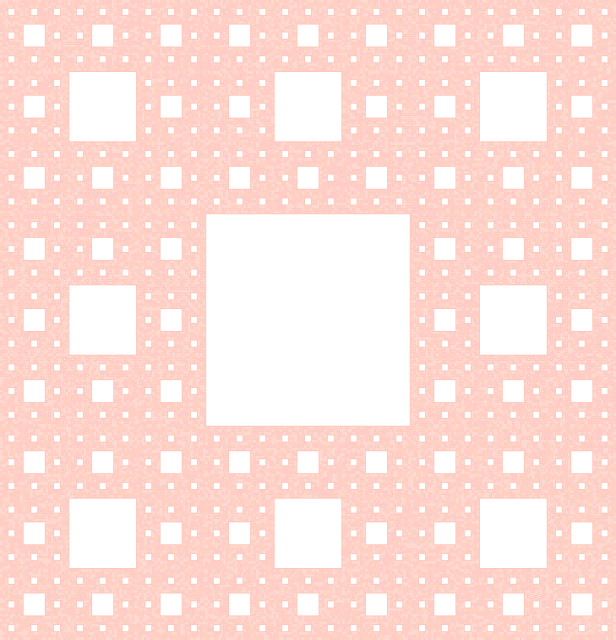
A Shadertoy shader for this pattern:

```glsl
// A Sierpinski carpet stretched over the canvas: white square holes at five
// scales in a pale coral weave. Each scale repeats a centred box with fract,
// painted from fine to coarse; every hole is inset to leave a darker rim.

float hash(vec2 p) {
    return fract(sin(dot(p, vec2(127.1, 311.7))) * 43758.5453);
}

// Share of a pixel covered by a box of the given half size
float boxCover(vec2 d, vec2 halfSize, vec2 px) {
    vec2 c = clamp((halfSize - d) / px + 0.5, 0.0, 1.0);
    c = min(c, 2.0 * halfSize / px);
    return c.x * c.y;
}

// Coral weave: three close tints scattered over the finest cells
vec3 weave(vec2 uv, vec2 px) {
    float pick = hash(floor(uv * 243.0));
    vec3 tint = pick < 0.35 ? vec3(1.0, 0.85, 0.81)
              : pick < 0.68 ? vec3(1.0, 0.80, 0.78)
                            : vec3(1.0, 0.82, 0.76);
    // Blend to the mean where cells become smaller than a pixel
    float blur = smoothstep(0.6, 1.5, max(px.x, px.y) * 243.0);
    return mix(tint, vec3(1.0, 0.825, 0.785), blur);
}

void mainImage(out vec4 fragColor, in vec2 fragCoord) {
    vec2 px = 1.0 / iResolution.xy;
    vec2 uv = fragCoord * px;
    vec3 rim = vec3(1.0, 0.77, 0.72);
    vec3 color = weave(uv, px);

    // Holes, from the 81 x 81 grid up to the single central square
    float cells = 81.0;
    for (int level = 0; level < 5; level++) {
        vec2 d = abs(fract(uv * cells) - 0.5) / cells;
        vec2 third = vec2(1.0 / (6.0 * cells));
        color = mix(color, rim, boxCover(d, third, px));
        color = mix(color, vec3(1.0), boxCover(d, third - 0.00135, px));
        cells /= 3.0;
    }

    fragColor = vec4(color, 1.0);
}
```
